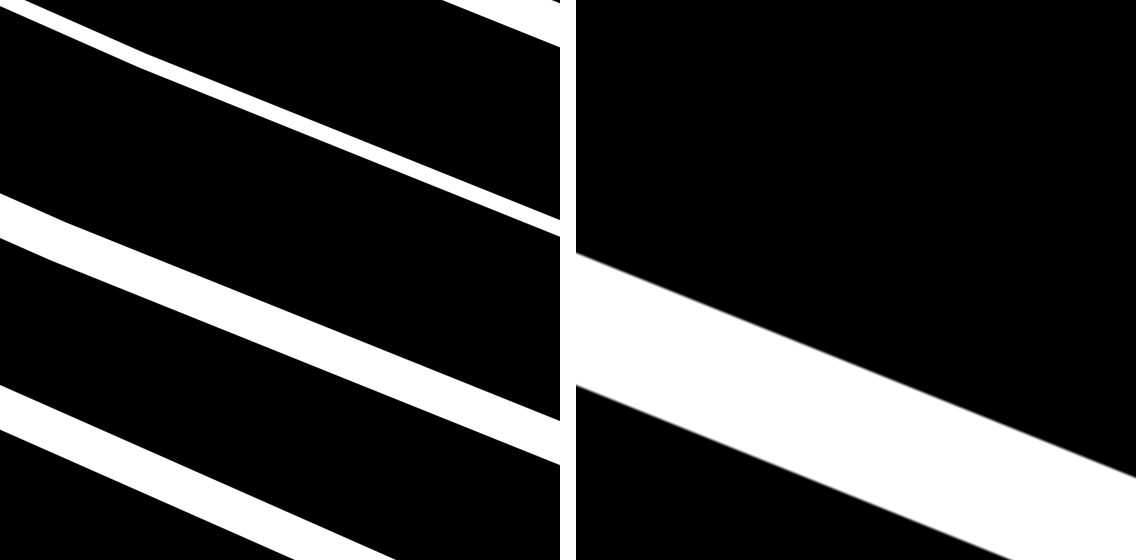
Left: the whole. Right: its middle third, enlarged.
Reproduce this pattern procedurally as a Shadertoy shader.

```glsl
const vec3 GROUND_COLOR = vec3(0.0);
const vec3 STRIPE_COLOR = vec3(1.0);
const float STEEP_SLOPE = 0.442;   // fall of a stripe left of its knee
const float GENTLE_SLOPE = 0.402;  // fall of a stripe right of its knee
const float WIDE_HALF = 0.0365;
const float THIN_HALF = 0.0138;
const float EDGE_SOFTNESS = 0.0013;
const int STRIPE_COUNT = 4;
const int THIN_STRIPE = 1;

// Point where each stripe bends, from top to bottom
const vec2 KNEES[STRIPE_COUNT] = vec2[](
    vec2(0.651, 1.095),
    vec2(0.254, 0.892),
    vec2(0.104, 0.569),
    vec2(0.781, -0.0725)
);

// Signed distance to a line through the origin that falls to the right
float fallingLine(vec2 p, float slope) {
    return -dot(p, normalize(vec2(slope, 1.0)));
}

// Distance to a stripe whose centre line bends at the origin
float bentStripe(vec2 p, float halfWidth) {
    float centre = max(fallingLine(p, STEEP_SLOPE), fallingLine(p, GENTLE_SLOPE));
    return abs(centre) - halfWidth;
}

void mainImage(out vec4 fragColor, in vec2 fragCoord) {
    vec2 uv = fragCoord / iResolution.y;

    // Union of all stripes
    float dist = 1e3;
    for (int i = 0; i < STRIPE_COUNT; i++) {
        float halfWidth = i == THIN_STRIPE ? THIN_HALF : WIDE_HALF;
        dist = min(dist, bentStripe(uv - KNEES[i], halfWidth));
    }

    // Smooth edges, never narrower than the sampling grid
    float soft = max(EDGE_SOFTNESS, 0.7 / iResolution.y);
    float coverage = 1.0 - smoothstep(-soft, soft, dist);
    fragColor = vec4(mix(GROUND_COLOR, STRIPE_COLOR, coverage), 1.0);
}
```
